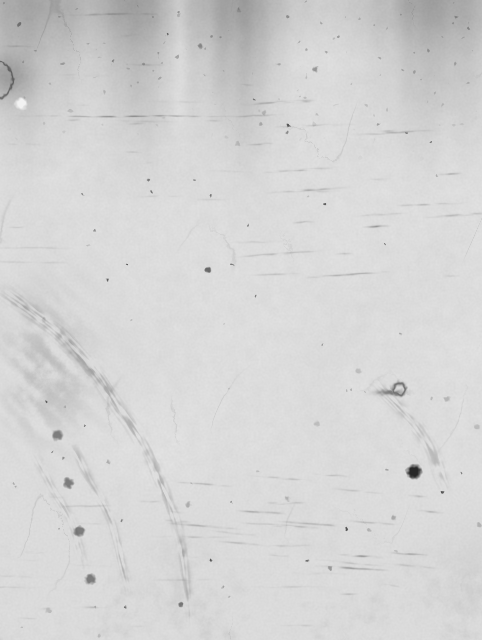
A Shadertoy shader for this texture:

```glsl
// Worn pale plaster wall: soft grey drips from the top edge, curved rub marks,
// fine near-horizontal scratches and scattered dark specks.
// Layered gradient noise sets the tone; loops scatter the marks over it.

vec2 hash2(vec2 p) {
    vec3 q = fract(p.xyx * vec3(0.1031, 0.1030, 0.0973));
    q += dot(q, q.yzx + 33.33);
    return fract((q.xx + q.yz) * q.zy);
}

float gradDot(vec2 cell, vec2 offset) {
    return dot(hash2(cell) * 2.0 - 1.0, offset);
}

float noise(vec2 p) {
    vec2 i = floor(p), f = fract(p);
    vec2 u = f * f * f * (f * (f * 6.0 - 15.0) + 10.0);
    vec2 e = vec2(1, 0);
    return mix(mix(gradDot(i, f), gradDot(i + e, f - e), u.x),
               mix(gradDot(i + e.yx, f - e.yx), gradDot(i + 1.0, f - 1.0), u.x), u.y);
}

float fbm(vec2 p) {
    float sum = 0.0, amp = 0.6;
    for (int i = 0; i < 5; i++) {
        sum += amp * noise(p);
        p = mat2(1.6, 1.2, -1.2, 1.6) * p + 17.3;
        amp *= 0.55;
    }
    return sum;
}

float bell(float x, float width) { return exp(-x * x / (width * width)); }

float blot(vec2 p, float r, float px) {
    return 1.0 - smoothstep(r * 0.5, r + px, length(p));
}

// Fibrous rub mark along a circle, between two angles
float arcRub(vec2 p, float r, float width, float from, float to) {
    float angle = atan(p.y, p.x);
    float d = length(p) - r + 0.008 * noise(vec2(angle * 7.0, r * 30.0));
    float fibre = noise(vec2(d * 230.0, angle * 14.0 + r * 50.0)) + 0.6 * noise(p * 75.0);
    float ends = smoothstep(from, from + 0.1, angle) * (1.0 - smoothstep(to - 0.1, to, angle));
    return bell(d, width) * ends * smoothstep(-0.25, 0.35, fibre);
}

// Tapered scratches scattered in a box, all with nearly the same tilt
float scratches(vec2 p, float seed, vec2 spread, float tilt, float px) {
    float sum = 0.0;
    for (float i = 0.0; i < 24.0; i++) {
        vec2 place = hash2(vec2(i, seed)), kind = hash2(vec2(i, seed + 7.0));
        vec2 q = p - (place - 0.5) * spread;
        q.y -= (tilt + 0.06 * (kind.y - 0.5)) * q.x;
        float taper = clamp(1.0 - abs(q.x) / mix(0.015, 0.075, kind.x * kind.x), 0.0, 1.0);
        sum += taper * (0.2 + 0.8 * kind.y) * bell(q.y, 0.0011 + 0.4 * px);
    }
    return sum;
}

void mainImage(out vec4 fragColor, in vec2 fragCoord) {
    float px = 1.0 / iResolution.y;
    vec2 p = fragCoord * px;
    float cloud = fbm(p * 5.0), grain = fbm(p * 45.0);
    vec2 ragged = p + 0.004 * vec2(noise(p * 160.0), noise(p * 160.0 + 50.0));

    // Plaster, blotchier toward the bottom
    float tone = 0.862 + 0.035 * cloud + 0.028 * grain + 0.02 * noise(p * 250.0);
    tone -= 0.09 * smoothstep(0.3, 0.0, p.y) * smoothstep(-0.1, 0.5, cloud + 0.5 * grain);

    // Drips fading down from the top edge
    float x = p.x + 0.006 * noise(p * vec2(8, 4));
    float drips = 0.75 * bell(x - 0.05, 0.09) + 0.9 * bell(x - 0.21, 0.055)
                + 0.95 * bell(x - 0.37, 0.065) + 0.85 * bell(x - 0.68, 0.09);
    drips *= 1.0 + 0.55 * noise(vec2(x * 32.0, p.y * 2.0));
    float fade = smoothstep(0.68 + 0.1 * noise(vec2(x * 14.0, 3.0)), 1.02, p.y);
    tone -= 0.2 * drips * fade + 0.06 * smoothstep(0.9, 1.0, p.y);
    tone += 0.05 * bell(x - 0.28, 0.013) * smoothstep(0.7, 0.95, p.y);

    // Smudged patch and curved rubs at left, a smaller rub at right
    float smear = noise(vec2((p.x + p.y) * 38.0, (p.x - p.y) * 9.0)) + 0.8 * grain;
    vec2 patchPos = (p - vec2(0.075, 0.42)) / vec2(0.08, 0.105);
    tone -= 0.13 * exp(-dot(patchPos, patchPos)) * smoothstep(-0.35, 0.4, smear);
    vec2 sweep = p - vec2(-0.35, 0.0);
    float rub = arcRub(sweep, 0.65, mix(0.005, 0.017, sweep.y), 0.02, 1.03)
              + 0.9 * arcRub(sweep, 0.555, 0.006, 0.1, 0.62)
              + 0.6 * arcRub(sweep, 0.495, 0.007, 0.2, 0.65)
              + 0.8 * arcRub(p - vec2(0.3, 0.1), 0.42, 0.009, 0.3, 0.85);
    tone -= 0.17 * rub;

    // Scratches, broken up by noise, and faint hairline cracks
    float lines = scratches(p - vec2(0.56, 0.70), 3.0, vec2(0.34, 0.32), 0.05, px)
                + 1.2 * scratches(p - vec2(0.48, 0.17), 21.0, vec2(0.42, 0.18), -0.08, px)
                + 0.6 * scratches(p - vec2(0.2, 0.78), 45.0, vec2(0.4, 0.4), 0.0, px)
                + 0.5 * scratches(p - vec2(0.3, 0.12), 63.0, vec2(0.6, 0.24), 0.0, px);
    lines += bell(p.y - 0.818 + 0.004 * noise(p * 9.0), 0.0014) * bell(p.x - 0.21, 0.11);
    tone -= 0.27 * lines * smoothstep(-0.4, 0.35, noise(p * vec2(45, 160)));
    float crack = bell(noise(p * vec2(11, 5) + 0.15 * grain), 0.008);
    tone -= 0.06 * crack * smoothstep(0.08, 0.3, noise(p * 7.0 + 9.0));

    // Specks: mostly faint and tiny, a few dark
    float ink = 0.0;
    for (float i = 0.0; i < 90.0; i++) {
        vec2 place = hash2(vec2(i, 91.0)) * vec2(0.76, 1.0), kind = hash2(vec2(i, 37.0));
        float r = mix(0.0012, 0.0048, pow(kind.x, 4.0));
        ink = max(ink, blot(ragged - place, r, px) * mix(0.15, 0.75, kind.y * kind.y));
    }
    ink = max(ink, 0.35 * smoothstep(0.38, 0.55, noise(p * 95.0)) * smoothstep(0.7, 1.0, p.y));

    // Larger stains: a slanting row of grey spots, a black one, a curled one
    for (float i = 0.0; i < 4.0; i++)
        ink = max(ink, 0.5 * blot(ragged - vec2(0.09 + 0.017 * i, 0.32 - 0.075 * i), 0.009, px));
    ink = max(ink, 0.95 * blot(ragged - vec2(0.647, 0.263), 0.0125, px));
    vec2 curl = ragged - vec2(0.624, 0.392);
    ink = max(ink, 0.55 * bell(length(curl) - 0.009, 0.003));
    ink = max(ink, 0.5 * bell(curl.y + 0.005, 0.004) * bell(curl.x + 0.015, 0.02));

    // Shadowed dent with a bright chip at the left edge
    tone -= 0.15 * bell(length(ragged - vec2(0.01, 0.88)), 0.035);
    ink = max(ink, 0.5 * bell(length(ragged - vec2(-0.01, 0.875)) - 0.03, 0.0018));
    tone = mix(tone, 0.95, blot(ragged - vec2(0.033, 0.838), 0.01, px));

    fragColor = vec4(vec3(clamp(mix(tone, 0.12, ink), 0.0, 1.0)), 1.0);
}
```
